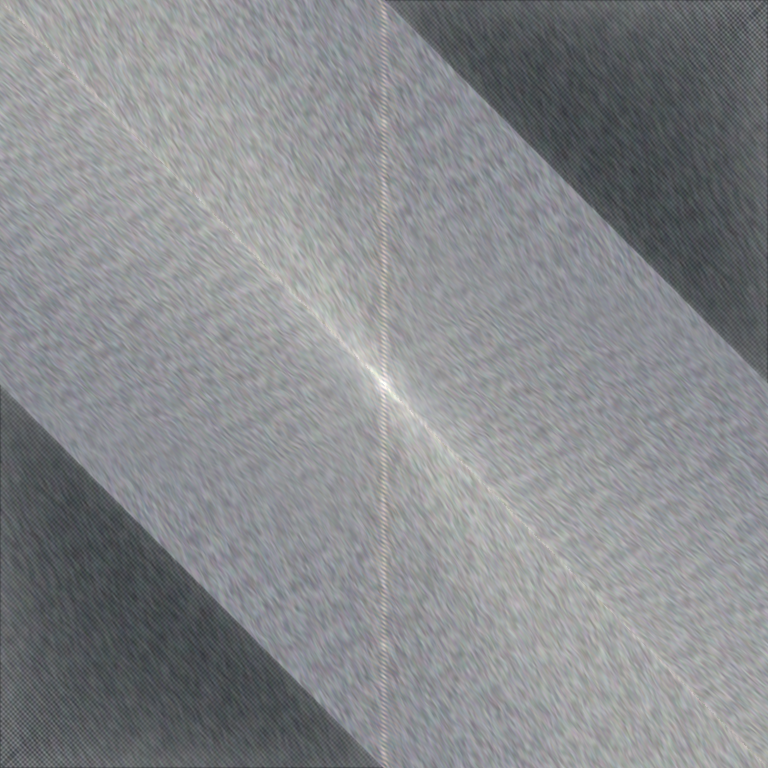
Give the GLSL for this background, as a Shadertoy shader.

```glsl
const vec3 BAND_EDGE = vec3(0.540, 0.550, 0.577);
const vec3 BAND_CORE = vec3(0.595, 0.600, 0.605);
const vec3 CORNER_DARK = vec3(0.270, 0.288, 0.300);
const vec3 CORNER_RIM = vec3(0.430, 0.440, 0.450);
const vec3 RIDGE_WARM = vec3(0.125, 0.105, 0.085);
const vec3 GLOW_COLOR = vec3(0.95, 1.00, 1.00);
const float BAND_HALF = 0.5;         // band limit, measured on |x + y|
const float STEEP_GRAIN = 2.13;      // grain above the ridge, radians
const float SHALLOW_GRAIN = 2.40;    // grain beside the ridge, radians
const float FAN_ANGLE = 2.14;        // direction of the bright fan
const float SIDE_ANGLE = 2.58;       // direction of the lower lobe
const vec2 GRAIN_SCALE = vec2(80.0, 310.0);
const float GRAIN_GAIN = 0.23;
const float WEAVE_FREQ = 160.0;
const float HATCH_FREQ = 170.0;
const float RIDGE_WIDTH = 0.0036;
const float COLUMN_WIDTH = 0.0040;
const float TAU = 6.28319;

float hash(vec2 p) {
    return fract(sin(dot(p, vec2(127.1, 311.7))) * 43758.5);
}

float valueNoise(vec2 p) {
    vec2 cell = floor(p), f = fract(p);
    f = f * f * (3.0 - 2.0 * f);
    return mix(mix(hash(cell), hash(cell + vec2(1.0, 0.0)), f.x),
               mix(hash(cell + vec2(0.0, 1.0)), hash(cell + vec2(1.0)), f.x), f.y);
}

vec2 direction(float angle) {
    return vec2(cos(angle), sin(angle));
}

float bell(float x, float width) {
    return exp(-x * x / (width * width));
}

// Elongated grain: two octaves stretched along one direction
float streaks(vec2 p, float angle) {
    vec2 along = direction(angle);
    vec2 q = vec2(dot(p, along), dot(p, vec2(-along.y, along.x))) * GRAIN_SCALE;
    q.y += 1.2 * valueNoise(q * vec2(0.6, 0.2) + 9.0);
    return 0.6 * valueNoise(q) + 0.4 * valueNoise(q * 1.6 + 31.0) - 0.5;
}

// Shared grain plus a weaker, separate grain for each channel
vec3 tintedGrain(vec2 p, float angle) {
    vec3 tint = vec3(streaks(p + 3.1, angle), streaks(p + 5.7, angle), streaks(p + 8.3, angle));
    return 0.85 * streaks(p, angle) + 0.35 * tint;
}

vec3 lightBand(vec2 p, float diagonal, vec3 grain) {
    float r = length(p);
    vec2 ray = p / max(r, 1e-4);
    vec3 color = mix(BAND_EDGE, BAND_CORE, bell(diagonal, 0.30));

    // Fan between the column and the ridge, with a lower side lobe
    float fan = pow(abs(dot(ray, direction(FAN_ANGLE))), 26.0);
    float side = pow(abs(dot(ray, direction(SIDE_ANGLE))), 30.0);
    color += vec3(0.068, 0.067, 0.055) * fan * (0.65 + 0.6 * exp(-r * 4.0));
    color += 0.030 * side;
    color += grain * GRAIN_GAIN;

    // Diagonal ridge with fine dashes
    float nearCenter = exp(-r * 5.0);
    float dash = 0.8 + 0.2 * sin(TAU * HATCH_FREQ * p.x);
    color += RIDGE_WARM * bell(diagonal * 0.7071, RIDGE_WIDTH) * dash * (0.7 + 0.3 * nearCenter);
    color += 0.045 * bell(diagonal, 0.040) * nearCenter;

    // Vertical column with slanted hatching and a faint halo
    float hatch = sin(TAU * HATCH_FREQ * (p.y + 0.6 * p.x));
    color += RIDGE_WARM * bell(p.x, COLUMN_WIDTH) * (0.65 + 0.55 * hatch);
    color += vec3(0.014, 0.004, -0.004) * bell(p.x, 0.024) * (1.0 + 2.0 * hatch);

    // Central glow
    float glow = 0.17 * exp(-r * 95.0) + 0.07 * exp(-r * 15.0);
    return color + GLOW_COLOR * glow;
}

vec3 darkCorner(vec2 p, float depth, vec3 grain) {
    float border = 0.5 - max(abs(p.x), abs(p.y));
    float rim = 0.50 * exp(-depth * 50.0) + 0.60 * exp(-border * 22.0);
    rim += 0.28 * smoothstep(0.05, 0.4, depth);
    vec3 color = mix(CORNER_DARK, CORNER_RIM, min(rim, 1.0));
    color += grain * 0.13;

    // Woven dots, strongest toward the outer corner
    vec2 wave = sin(TAU * WEAVE_FREQ * p);
    float corner = smoothstep(0.2, 0.5, depth) * bell(p.x - p.y, 0.16);
    color += wave.x * wave.y * (0.040 + 0.06 * corner);
    color -= 0.09 * bell(p.x - p.y, 0.003) * smoothstep(0.40, 0.5, depth);
    return color - 0.10 * bell(border, 0.0015);
}

void mainImage(out vec4 fragColor, in vec2 fragCoord) {
    vec2 p = fragCoord / iResolution.xy - 0.5;
    float pixel = 1.0 / min(iResolution.x, iResolution.y);
    float diagonal = p.x + p.y;
    float depth = abs(diagonal) - BAND_HALF;

    // Grain repeats under a half turn and tilts from steep to shallow
    vec2 folded = diagonal < 0.0 ? -p : p;
    float shallow = smoothstep(-0.02, 0.12, folded.x) * (1.0 - smoothstep(0.12, 0.38, folded.y + 0.4 * diagonal * sign(diagonal)));
    vec3 grain = mix(tintedGrain(folded, STEEP_GRAIN), tintedGrain(folded + 1.7, SHALLOW_GRAIN), shallow);

    vec3 band = lightBand(p, diagonal, grain);
    vec3 corner = darkCorner(p, max(depth, 0.0), grain);
    vec3 color = mix(band, corner, smoothstep(-pixel, 2.0 * pixel, depth));
    fragColor = vec4(clamp(color, 0.0, 1.0), 1.0);
}
```
